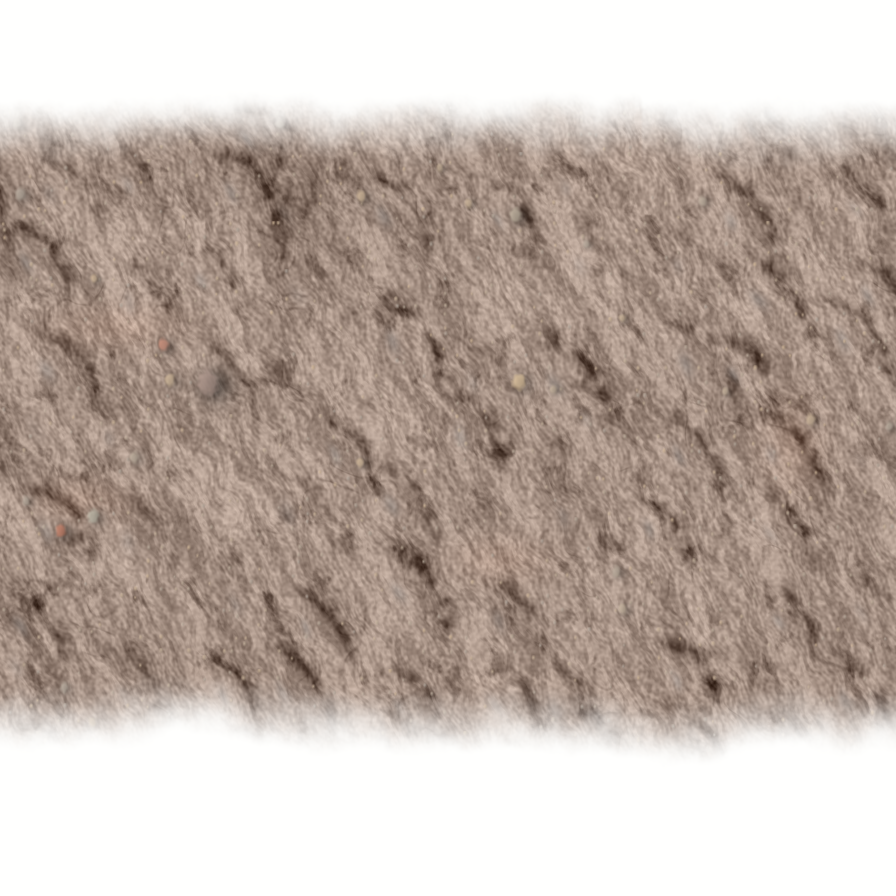
A Shadertoy shader for this texture:

```glsl
// Band of lumpy dry soil with pebbles, fading softly into white above and below.
#define SOIL vec3(0.655, 0.574, 0.524)
#define PAPER vec3(1.0, 1.0, 0.995)
#define TOP_EDGE 0.848
#define BOTTOM_EDGE 0.198
#define FADE 0.040
#define MOUND_CELL vec2(0.100, 0.090)
#define RELIEF 0.032
#define LIGHT_STEP vec2(-0.0015, -0.0006)
#define CREVICE 0.27
#define GRAIN 0.16

vec2 hash2(vec2 p) {
    vec3 q = fract(vec3(p.xyx) * vec3(0.1031, 0.1030, 0.0973));
    q += dot(q, q.yzx + 33.33);
    return fract((q.xx + q.yz) * q.zy);
}

float cornerSlope(vec2 cell, vec2 d) {
    float a = 6.2832 * hash2(cell).x;
    return dot(vec2(cos(a), sin(a)), d);
}

// Gradient noise, about -0.7 to 0.7
float noise(vec2 p) {
    vec2 i = floor(p), f = p - i;
    vec2 u = f * f * f * (f * (f * 6.0 - 15.0) + 10.0);
    vec2 s = vec2(1.0, 0.0);
    return mix(mix(cornerSlope(i, f), cornerSlope(i + s, f - s), u.x),
               mix(cornerSlope(i + s.yx, f - s.yx), cornerSlope(i + 1.0, f - 1.0), u.x), u.y);
}

float fbm(vec2 p) {
    float sum = 0.0, amp = 1.0;
    for (int i = 0; i < 5; i++) {
        sum += amp * noise(p);
        p = 2.03 * p + vec2(7.3, 3.1);
        amp *= 0.53;
    }
    return sum;
}

float blob(vec2 p, vec2 centre, vec2 size) {
    vec2 d = (p - centre) / size;
    return exp(-dot(d, d));
}

// Axes across and along the ridges, which run down to the right
vec2 ridgeAxes(vec2 p) {
    return vec2(dot(p, vec2(0.88, 0.47)), 0.68 * dot(p, vec2(-0.47, 0.88)));
}

// Scattered mounds: x = height, y = shaded crevice, z = bluish crown
vec3 mounds(vec2 p) {
    vec3 m = vec3(0.0);
    vec2 home = floor(p / MOUND_CELL);
    for (int k = 0; k < 9; k++) {
        vec2 cell = home + vec2(k % 3 - 1, k / 3 - 1);
        vec2 rnd = hash2(cell + 41.0), kind = hash2(cell + 87.0);
        vec2 q = p - (cell + 0.5 + 0.6 * (rnd - 0.5)) * MOUND_CELL;
        q.x += 0.35 * q.y;
        q /= vec2(0.036, 0.052) * mix(0.8, 1.15, kind.y);
        float r = length(q) + 0.001;
        float side = smoothstep(0.1, 0.85, dot(q / r, vec2(0.88, 0.47)));
        float ring = (r - 1.0) / (r < 1.0 ? 0.16 : 0.28);
        float strength = smoothstep(0.0, 0.6, kind.x);
        m.x = max(m.x, 0.03 * strength * (1.0 - smoothstep(0.1, 1.15, r)));
        m.y = max(m.y, strength * side * exp(-ring * ring));
        m.z += strength * blob(q, vec2(-0.1, 0.2), vec2(0.18, 0.2));
    }
    return m;
}

float height(vec2 p) {
    return mounds(p).x + 0.09 * fbm(ridgeAxes(p) * 13.0);
}

void pebble(inout vec3 col, vec2 p, vec2 centre, float radius, vec3 tint, float shade) {
    vec2 d = (p - centre) * vec2(1.15, 0.9);
    float r = length(d) / radius * (1.0 + 0.35 * noise(p * 150.0));
    float aa = 1.5 / (iResolution.y * radius);
    col *= 1.0 - shade * blob(p, centre + radius * vec2(0.6, -0.3), vec2(1.3 * radius));
    float lit = 0.97 + 0.14 * dot(d, vec2(-0.8, 0.3)) / radius;
    col = mix(col, tint * lit, 0.8 * (1.0 - smoothstep(0.7 - aa, 1.0 + aa, r)));
}

// Sparse specks: one chance per cell of a fine grid
void specks(inout vec3 col, vec2 p, float count, float chance, float size, float shade) {
    vec2 cell = floor(p * count), rnd = hash2(cell + 13.0), kind = hash2(cell + 59.0);
    vec2 centre = (cell + 0.3 + 0.4 * rnd) / count;
    vec3 tint = mix(vec3(0.70, 0.66, 0.62), vec3(0.81, 0.71, 0.59), kind.y);
    if (kind.x < chance) pebble(col, p, centre, size * (0.6 + 0.5 * rnd.y) / count, tint, shade);
}

float soilMask(vec2 p) {
    float top = TOP_EDGE + 0.014 * blob(p, vec2(0.22, p.y), vec2(0.12, 1.0))
              + 0.009 * smoothstep(0.3, 0.5, p.x) * (1.0 - smoothstep(0.714, 0.719, p.x));
    float bottom = BOTTOM_EDGE + 0.016 * blob(p, vec2(0.21, p.y), vec2(0.1, 1.0))
                 - 0.02 * blob(p, vec2(0.75, p.y), vec2(0.05, 1.0));
    float ragged = 0.012 * noise(p * 13.0) + 0.008 * fbm(p * 28.0);
    return smoothstep(-FADE, FADE, min(top - p.y, p.y - bottom) + ragged);
}

void mainImage(out vec4 fragColor, in vec2 fragCoord) {
    vec2 p = fragCoord / iResolution.xy;
    vec2 warped = p + 0.007 * vec2(noise(p * 27.0), noise(p * 27.0 + 50.0));
    vec2 ridge = ridgeAxes(warped);

    // Side-lit relief, broad tone and fine grain
    float slope = (height(warped) - height(warped + LIGHT_STEP)) / length(LIGHT_STEP);
    float tone = RELIEF * clamp(slope, -3.0, 2.6) + 0.04 * fbm(p * 5.0 + 20.0);
    tone += GRAIN * (noise(p * 210.0) * 0.55 + noise(p * 110.0 + 9.0) * 0.45);

    // Crevices, pits and thin broken cracks
    vec3 m = mounds(warped);
    float broken = smoothstep(-0.45, 0.25, noise(p * 48.0 + 4.0));
    tone -= CREVICE * m.y * broken;
    tone -= 0.13 * smoothstep(0.22, 0.6, fbm(ridge * 30.0 + 70.0));
    float crack = 1.0 - smoothstep(0.0, 0.09, abs(noise(ridge * 40.0 + 5.0)));
    tone -= 0.07 * crack * smoothstep(0.0, 0.4, noise(p * 14.0 + 31.0));

    // Deep hollows and the darker upper left
    float hollow = blob(warped, vec2(0.313, 0.733), vec2(0.013, 0.045))
                 + blob(warped, vec2(0.345, 0.79), vec2(0.014, 0.032))
                 + blob(warped, vec2(0.012, 0.705), vec2(0.016, 0.03))
                 + blob(warped, vec2(0.795, 0.27), vec2(0.02, 0.008))
                 + blob(warped, vec2(0.08, 0.393), vec2(0.026, 0.012))
                 + 0.7 * blob(warped, vec2(0.622, 0.505), vec2(0.015, 0.02));
    tone -= 0.2 * hollow * (0.5 + broken * 0.6);
    tone -= 0.05 * blob(p, vec2(0.24, 0.81), vec2(0.2, 0.05));

    // Soil colour: bluish crowns and warm stains
    vec3 col = SOIL + tone * vec3(1.0, 0.98, 0.95);
    col = mix(col, vec3(0.57, 0.55, 0.54), 0.4 * min(m.z, 1.0));
    float stain = blob(p, vec2(0.09, 0.44), vec2(0.05, 0.025))
                + blob(p, vec2(0.13, 0.635), vec2(0.07, 0.025))
                + blob(p, vec2(0.885, 0.505), vec2(0.035, 0.05))
                + blob(p, vec2(0.56, 0.375), vec2(0.05, 0.025));
    col += vec3(0.025, 0.008, 0.0) * stain;

    // Scattered specks, then the larger stones
    specks(col, p, 130.0, 0.06, 0.26, 0.0);
    specks(col, p + 0.37, 24.0, 0.05, 0.15, 0.25);
    pebble(col, p, vec2(0.579, 0.574), 0.009, vec3(0.84, 0.74, 0.60), 0.3);
    pebble(col, p, vec2(0.232, 0.573), 0.014, vec3(0.67, 0.58, 0.54), 0.45);
    pebble(col, p, vec2(0.182, 0.615), 0.007, vec3(0.80, 0.57, 0.49), 0.3);
    pebble(col, p, vec2(0.068, 0.408), 0.007, vec3(0.76, 0.50, 0.41), 0.3);
    pebble(col, p, vec2(0.104, 0.424), 0.008, vec3(0.73, 0.71, 0.65), 0.3);
    pebble(col, p, vec2(0.575, 0.760), 0.008, vec3(0.73, 0.68, 0.61), 0.3);

    fragColor = vec4(mix(PAPER, clamp(col, 0.0, 1.0), soilMask(p)), 1.0);
}
```
